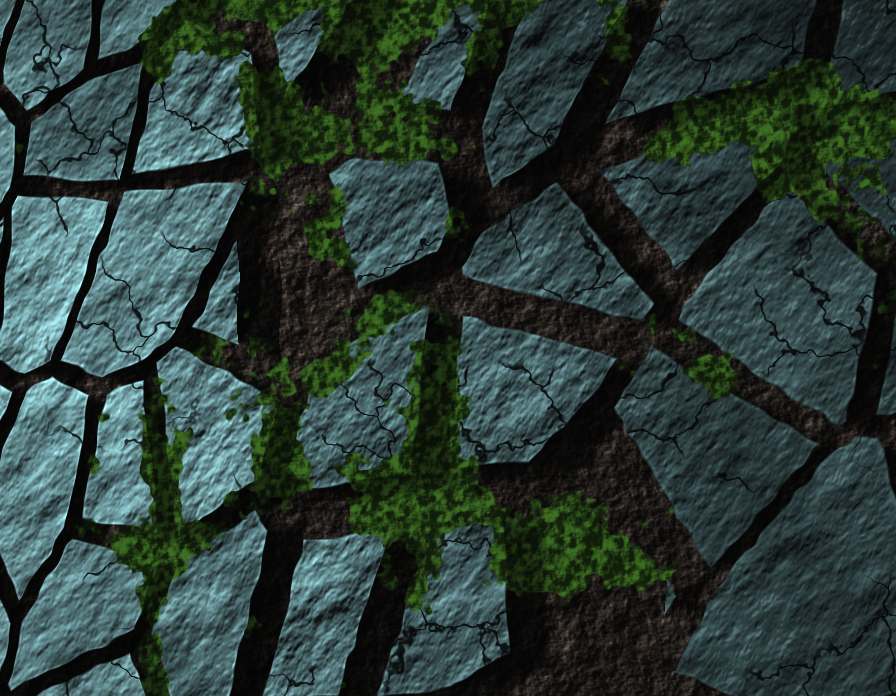
Give the GLSL for this texture, as a Shadertoy shader.

```glsl
// Broken blue-grey slate paving with dark soil, deep shadows and moss, lit from the left.
const vec3 SLATE = vec3(0.41, 0.585, 0.605);
const vec3 SLATE_GLOSS = vec3(0.62, 0.82, 0.84);
const vec3 SOIL = vec3(0.155, 0.135, 0.12);
const vec3 MOSS_DARK = vec3(0.05, 0.10, 0.03);
const vec3 MOSS_BRIGHT = vec3(0.23, 0.42, 0.12);
const vec2 SHADOW_DIR = vec2(0.94, -0.34);
const float SHADOW_LENGTH = 0.065;
const float NARROW_GAP = 0.045;
const float WIDE_GAP = 0.105;
const float MISSING_SHARE = 0.17;
const float LEAN = 0.28;
const float EDGE_WOBBLE = 0.0022;
const float EDGE_SOFT = 0.016;
const float MOSS_LEVEL = 0.55;

vec2 hash2(vec2 c) {
    vec3 a = fract(c.xyx * vec3(0.1031, 0.1030, 0.0973));
    a += dot(a, a.yzx + 33.33);
    return fract((a.xx + a.yz) * a.zy);
}

float noise(vec2 p) {
    vec2 i = floor(p), f = fract(p);
    f = f * f * (3.0 - 2.0 * f);
    float low = mix(hash2(i).x, hash2(i + vec2(1, 0)).x, f.x);
    float high = mix(hash2(i + vec2(0, 1)).x, hash2(i + vec2(1, 1)).x, f.x);
    return mix(low, high, f.y);
}

float fbm(vec2 p) {
    float sum = 0.0, amp = 0.434;
    for (int i = 0; i < 5; i++) {
        sum += amp * noise(p);
        p = mat2(1.6, 1.2, -1.2, 1.6) * p + 7.3;
        amp *= 0.6;
    }
    return sum;
}

// Distance to the nearest cell border; id receives the cell
float cells(vec2 q, out vec2 id) {
    vec2 base = floor(q), nearest = vec2(0.0);
    float best = 9.0, border = 9.0;
    for (int j = -1; j <= 1; j++)
    for (int i = -1; i <= 1; i++) {
        vec2 c = base + vec2(i, j);
        vec2 r = c + 0.08 + 0.84 * hash2(c) - q;
        float d = dot(r, r);
        if (d < best) { best = d; nearest = r; id = c; }
    }
    for (int j = -2; j <= 2; j++)
    for (int i = -2; i <= 2; i++) {
        vec2 c = id + vec2(i, j);
        vec2 r = c + 0.08 + 0.84 * hash2(c) - q;
        vec2 across = r - nearest;
        if (dot(across, across) > 1e-4)
            border = min(border, dot(0.5 * (r + nearest), normalize(across)));
    }
    return border;
}

// The broken-up band between the tight left paving and the large right slabs
float brokenBand(float x) {
    return smoothstep(0.12, 0.42, x) * (1.0 - 0.75 * smoothstep(0.9, 1.15, x));
}

// Signed distance inside a slab: small cells on the left, large on the right
float slab(vec2 p, out vec2 id) {
    p += EDGE_WOBBLE * sin(p.yx * 53.0 + 2.0 * sin(p * 87.0));
    float x = p.x - LEAN * (p.y - 0.5);
    vec2 q = vec2(x * (7.2 - 1.5 * x), p.y * (4.4 - 0.9 * x)) + 20.0;
    float d = cells(q, id);
    float broken = brokenBand(p.x);
    vec2 rnd = hash2(id + 51.0);
    if (rnd.x < MISSING_SHARE * broken) return -1.0;
    return d - mix(NARROW_GAP, WIDE_GAP, broken) * (0.55 + 0.9 * rnd.y);
}

// Bump shading of a rough surface, about 0.5 when flat
float relief(vec2 p, vec2 scale) {
    vec2 toLight = vec2(-0.0032, 0.0022);
    return clamp(0.5 + 3.8 * (fbm(p * scale) - fbm((p + toLight) * scale)), 0.0, 1.2);
}

void mainImage(out vec4 fragColor, in vec2 fragCoord) {
    vec2 p = fragCoord / iResolution.y;
    vec2 id, other;
    float d = slab(p, id);
    float stone = smoothstep(0.0, EDGE_SOFT, d);
    float broken = brokenBand(p.x);
    float light = mix(1.12, 0.42, smoothstep(0.0, 1.2, p.x));
    light *= 1.0 - 1.3 * (p.y - 0.45) * (p.y - 0.45);

    // Shadow cast by slabs standing towards the light
    float shadow = 0.0;
    for (int k = 1; k <= 6; k++) {
        float reach = float(k) / 6.0;
        float blocker = slab(p - SHADOW_DIR * SHADOW_LENGTH * reach, other);
        shadow = max(shadow, smoothstep(-0.02, 0.06, blocker) * (1.0 - 0.25 * reach));
    }

    // Soil with grit and scattered pebbles
    float grit = relief(p, vec2(34.0));
    float pebble = smoothstep(0.1, 0.4, cells(p * 60.0, other)) * hash2(other).x;
    vec3 soil = SOIL * (0.15 + 1.2 * grit * grit * 1.6 + 0.5 * pebble);
    soil *= 0.45 + 0.9 * fbm(p * 7.0 + 3.0);
    vec3 col = soil * (1.0 - 0.95 * shadow);

    // Chiselled slate, rougher in the broken band
    vec2 grain = mat2(0.8, 0.6, -0.6, 0.8) * p + hash2(id) * 9.0;
    float chisel = relief(grain, vec2(24.0, 13.0));
    float patches = fbm(p * 9.0 + id);
    float rough = 1.0 + 0.45 * broken;
    float tone = 0.86 + rough * 1.25 * (chisel - 0.5) + 0.7 * (patches - 0.5);
    vec3 slate = SLATE * light * max(tone, 0.12) * (0.8 + 0.35 * hash2(id + 7.0).x);
    float gloss = smoothstep(0.58, 0.95, chisel) * smoothstep(0.47, 0.66, patches);
    slate = mix(slate, SLATE_GLOSS * (0.35 + 0.6 * light), 0.75 * gloss);

    // Fine cracks and pale chipped rims
    vec2 bend = vec2(patches, fbm(p * 11.0 + 5.0));
    float crackLine = cells(p * 8.0 + id * 3.7 + 1.1 * bend, other);
    float crack = 1.0 - smoothstep(0.006, 0.032, crackLine);
    crack *= smoothstep(0.38, 0.55, noise(p * 9.0 + id * 2.3));
    slate *= 1.0 - 0.85 * crack;
    float rim = 1.0 - smoothstep(0.012, 0.035, d);
    slate += SLATE * rim * light * 0.45 * noise(p * 40.0);
    col = mix(col, slate, stone);

    // Moss fills gaps and creeps over slab edges
    float growth = fbm(p * 5.0 + vec2(2.0, 9.0)) - 0.9 * max(d, 0.0);
    growth -= 0.12 * (1.0 - smoothstep(0.05, 0.3, broken));
    float moss = smoothstep(MOSS_LEVEL, MOSS_LEVEL + 0.025, growth + 0.06 * (noise(p * 110.0) - 0.5));
    float tuft = 0.55 * noise(p * 130.0) + 0.45 * relief(p + 4.0, vec2(40.0));
    vec3 mossColor = mix(MOSS_DARK, MOSS_BRIGHT, smoothstep(0.25, 0.85, tuft));
    mossColor *= 1.0 - 0.6 * shadow * (1.0 - stone);
    col = mix(col, mossColor, moss);

    fragColor = vec4(clamp(col + 0.012, 0.0, 1.0), 1.0);
}
```
